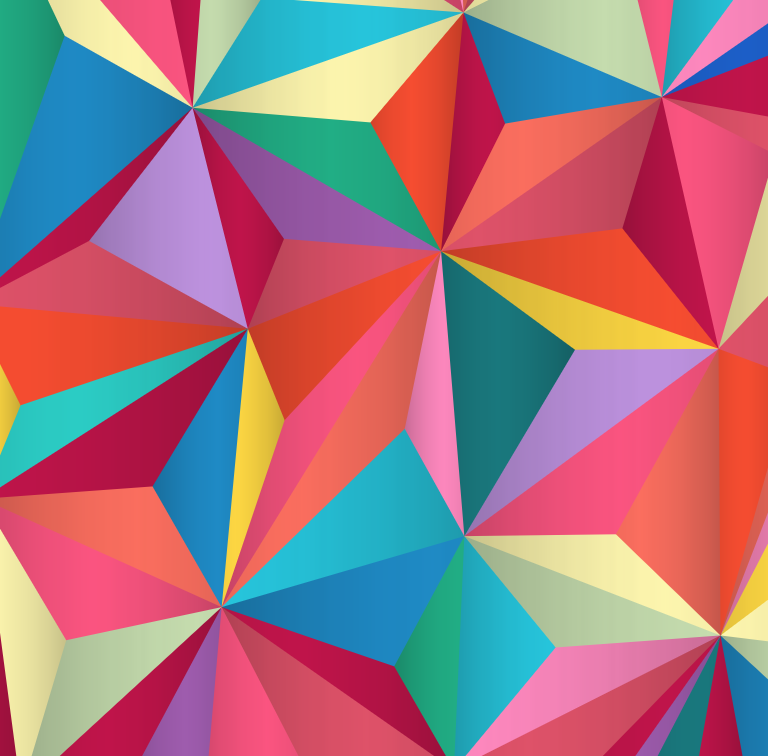
Reproduce this background procedurally as a WebGL 1 fragment shader.

```glsl
precision highp float;
// Colourful folded-paper facets: star-shaped hubs, pyramids and soft sideways shading.

#define DENSITY vec2(3.3, 2.75) // hub columns and rows per canvas height
#define SHEAR 0.5               // slant of the hub rows, columns stay upright
#define JITTER vec2(0.17, 0.31) // hub displacement, components sum below 0.5
#define APEX_MARGIN 0.3         // keeps pyramid tips away from their base edges
#define LONG_CUTS 0.25          // share of cells cut along the long diagonal
#define SHADE_DEPTH 0.21        // darkening at the far side of a facet
#define STREAK_COUNT 110.0      // faint upright streaks per canvas height
#define STREAK_DEPTH 0.01
#define SEED vec2(17.0, 43.0)

uniform vec2 u_resolution;

float hash(vec2 p) {
  vec3 q = fract(p.xyx * 0.1031);
  q += dot(q, q.yzx + 33.33);
  return fract((q.x + q.y) * q.z);
}

// Position of a jittered hub in canvas units.
vec2 hubPosition(vec2 id) {
  vec2 offset = vec2(hash(id + SEED), hash(id + SEED.yx + 71.0));
  vec2 g = id + (2.0 * offset - 1.0) * JITTER;
  return vec2(g.x, g.y + SHEAR * g.x) / DENSITY;
}

// Weighted palette: t in 0..1 runs through the colours by their share.
vec3 palette(float t) {
  vec3 c = vec3(0.75, 0.08, 0.29);                     // crimson
  c = mix(c, vec3(0.98, 0.43, 0.37), step(0.10, t));   // coral
  c = mix(c, vec3(0.87, 0.32, 0.41), step(0.19, t));   // rose
  c = mix(c, vec3(0.98, 0.33, 0.50), step(0.29, t));   // hot pink
  c = mix(c, vec3(0.96, 0.30, 0.19), step(0.38, t));   // vermilion
  c = mix(c, vec3(0.99, 0.96, 0.68), step(0.47, t));   // cream
  c = mix(c, vec3(0.99, 0.84, 0.26), step(0.56, t));   // gold
  c = mix(c, vec3(0.77, 0.86, 0.68), step(0.63, t));   // sage
  c = mix(c, vec3(0.13, 0.68, 0.52), step(0.69, t));   // emerald
  c = mix(c, vec3(0.10, 0.47, 0.49), step(0.725, t));  // deep teal
  c = mix(c, vec3(0.17, 0.80, 0.77), step(0.755, t));  // turquoise
  c = mix(c, vec3(0.15, 0.77, 0.86), step(0.785, t));  // cyan
  c = mix(c, vec3(0.12, 0.54, 0.77), step(0.83, t));   // azure
  c = mix(c, vec3(0.11, 0.37, 0.78), step(0.87, t));   // blue
  c = mix(c, vec3(0.62, 0.36, 0.68), step(0.88, t));   // purple
  c = mix(c, vec3(0.74, 0.57, 0.87), step(0.91, t));   // lavender
  return mix(c, vec3(0.99, 0.53, 0.74), step(0.945, t)); // pink
}

// Signed distance to the line a-b, negative on its left side.
float edgeDistance(vec2 p, vec2 a, vec2 b) {
  vec2 e = normalize(b - a);
  return dot(p - a, vec2(e.y, -e.x));
}

// Shaded facet colour, premultiplied by its antialiased coverage.
vec4 facet(vec2 p, vec2 a, vec2 b, vec2 c, vec2 cell, float index) {
  float d = max(edgeDistance(p, a, b),
                max(edgeDistance(p, b, c), edgeDistance(p, c, a)));
  float coverage = clamp(0.5 - d * u_resolution.y, 0.0, 1.0);
  if (coverage <= 0.0) return vec4(0.0);

  // The six facets of a cell spread evenly over the palette, related hues together.
  float turn = floor(6.0 * hash(cell + SEED + 11.0));
  float t = fract((index + turn + fract(dot(cell, vec2(0.755, 0.57)))) / 6.0);

  // Brightest at a random place across the width, darker away from it.
  float left = min(a.x, min(b.x, c.x));
  float right = max(a.x, max(b.x, c.x));
  float u = clamp((p.x - left) / (right - left), 0.0, 1.0);
  float peak = hash(cell + SEED + index * 13.0 + 5.0);
  float fall = abs(u - peak) / max(peak, 1.0 - peak);
  float shade = 1.0 - SHADE_DEPTH * mix(fall, fall * fall, 0.6);
  return vec4(palette(t) * shade, 1.0) * coverage;
}

// A triangle raised to a pyramid: three facets around a random tip.
vec4 pyramid(vec2 p, vec2 a, vec2 b, vec2 c, vec2 cell, float first) {
  vec2 key = cell + SEED + first * 7.0;
  vec3 w = vec3(hash(key + 1.0), hash(key + 2.0), hash(key + 3.0)) + APEX_MARGIN;
  vec2 tip = (a * w.x + b * w.y + c * w.z) / (w.x + w.y + w.z);
  return facet(p, a, b, tip, cell, first)
       + facet(p, b, c, tip, cell, first + 1.0)
       + facet(p, c, a, tip, cell, first + 2.0);
}

float streaks(float x) {
  float i = floor(x);
  float blend = smoothstep(0.0, 1.0, x - i);
  return mix(hash(vec2(i, 3.0)), hash(vec2(i + 1.0, 3.0)), blend) - 0.5;
}

void main() {
  vec2 p = gl_FragCoord.xy / u_resolution.y;
  vec2 g = p * DENSITY;
  vec2 home = floor(vec2(g.x, g.y - SHEAR * g.x));

  // Each cell is a quad of hubs, mostly cut along its short diagonal.
  vec4 sum = vec4(0.0);
  for (int j = -1; j <= 1; j++) {
    for (int i = -1; i <= 1; i++) {
      vec2 cell = home + vec2(float(i), float(j));
      vec2 a = hubPosition(cell);
      vec2 b = hubPosition(cell + vec2(1.0, 0.0));
      vec2 c = hubPosition(cell + vec2(1.0, 1.0));
      vec2 d = hubPosition(cell + vec2(0.0, 1.0));
      if (hash(cell + SEED + 29.0) < LONG_CUTS) {
        sum += pyramid(p, a, b, c, cell, 0.0) + pyramid(p, a, c, d, cell, 3.0);
      } else {
        sum += pyramid(p, b, c, d, cell, 0.0) + pyramid(p, b, d, a, cell, 3.0);
      }
    }
  }
  vec3 color = sum.rgb / max(sum.a, 0.001);
  color *= 1.0 + STREAK_DEPTH * streaks(p.x * STREAK_COUNT);
  gl_FragColor = vec4(color, 1.0);
}
```
